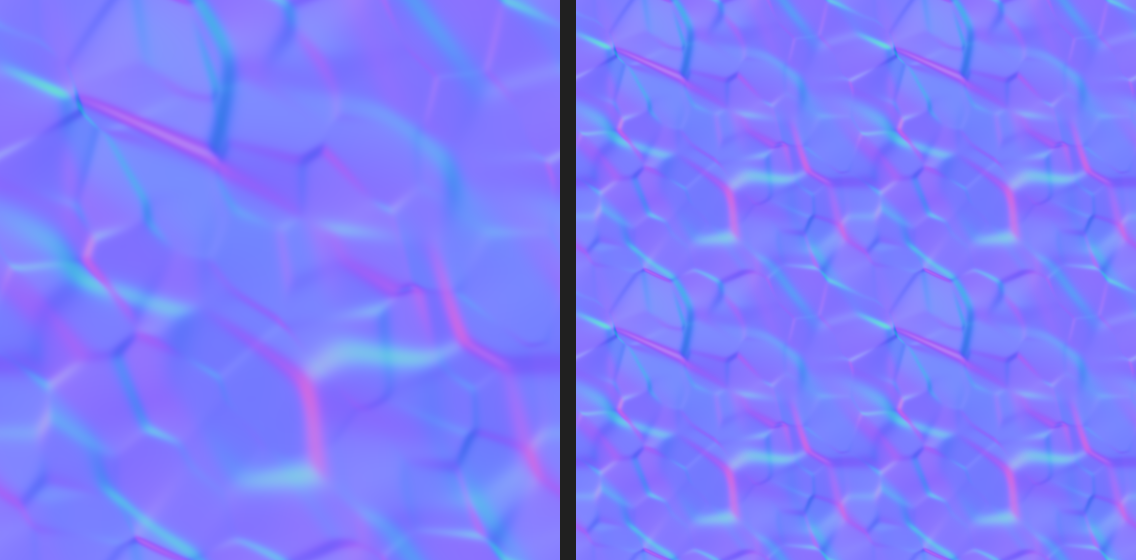
Left, the tile; right, the same tile 2 across and 2 down.
A three.js fragment shader for this texture map:

```glsl
varying vec2 vUv;

vec2 hash2(vec2 p) {
  vec3 q = fract(p.xyx * vec3(0.1031, 0.1030, 0.0973));
  q += dot(q, q.yzx + 33.33);
  return fract((q.xx + q.yz) * q.zy);
}

// Gradient noise that wraps after n cells
float corner(vec2 cell, vec2 f, vec2 o, float n, float seed) {
  float a = 6.28319 * hash2(mod(cell + o, n) + seed).x;
  return dot(vec2(cos(a), sin(a)), f - o);
}

float gradientNoise(vec2 uv, float n, float seed) {
  vec2 cell = floor(uv * n), f = fract(uv * n);
  vec2 u = f * f * f * (f * (f * 6.0 - 15.0) + 10.0);
  float low = mix(corner(cell, f, vec2(0.0, 0.0), n, seed),
                  corner(cell, f, vec2(1.0, 0.0), n, seed), u.x);
  float high = mix(corner(cell, f, vec2(0.0, 1.0), n, seed),
                   corner(cell, f, vec2(1.0, 1.0), n, seed), u.x);
  return mix(low, high, u.y);
}

// Tilted flat facets blended across their borders; skew stretches them diagonally
float facets(vec2 uv, float n, float seed, float sharpness, float skew) {
  vec2 cell = floor(uv * n), f = fract(uv * n);
  float sum = 0.0, total = 0.0;
  for (int j = -2; j <= 2; j++) {
    for (int i = -2; i <= 2; i++) {
      vec2 o = vec2(float(i), float(j));
      vec2 id = mod(cell + o, n) + seed;
      vec2 d = f - o - hash2(id);
      vec2 tilt = (hash2(id + 31.7) - 0.5) * 0.19;
      float level = (hash2(id + 67.3).x - 0.5) * 0.1;
      float weight = exp(-sharpness * (dot(d, d) + skew * d.x * d.y));
      sum += weight * (level + dot(tilt, d));
      total += weight;
    }
  }
  return sum / total / n;
}

float height(vec2 uv) {
  // Bend the creases slightly and vary their softness
  vec2 p = uv + 0.016 * vec2(gradientNoise(uv, 4.0, 11.0), gradientNoise(uv, 4.0, 23.0));
  float sharpness = 10.5 + 9.0 * gradientNoise(uv, 3.0, 41.0);
  float rough = smoothstep(-0.25, 0.35, gradientNoise(uv, 3.0, 53.0));
  float h = facets(p, 5.0, 7.0, sharpness, 0.7);
  h += facets(p, 8.0, 83.0, sharpness + 2.0, 0.4) * mix(0.3, 1.0, rough);
  return h + 0.004 * gradientNoise(uv, 5.0, 61.0);
}

void main() {
  // Slope from central differences, green pointing down
  vec2 e = vec2(0.002, 0.0);
  vec2 slope = vec2(height(vUv - e.xy) - height(vUv + e.xy),
                    height(vUv + e.yx) - height(vUv - e.yx)) / (2.0 * e.x);
  // Soften the steepest creases and favour the lit side
  slope /= 1.0 + 0.5 * length(slope);
  slope.y += 1.1 * slope.y * slope.y - 0.025;
  gl_FragColor = vec4(normalize(vec3(slope, 1.0)) * 0.5 + 0.5, 1.0);
}
```
